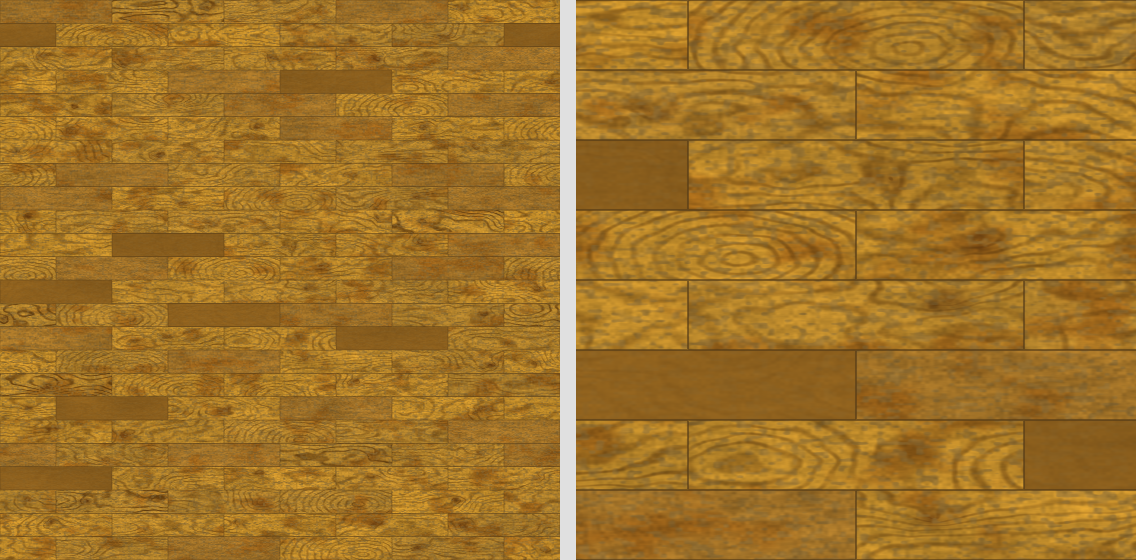
Left: the whole. Right: its middle third, enlarged.
This texture is drawn by a WebGL 2 fragment shader. Its source:

```glsl
#version 300 es
precision highp float;

uniform vec2 u_resolution;
out vec4 outColor;

float hash(vec2 p) {
    vec3 h = fract(vec3(p.xyx) * 0.1031);
    h += dot(h, h.yzx + 33.33);
    return fract((h.x + h.y) * h.z);
}

float noise(vec2 p) {
    vec2 cell = floor(p), f = fract(p);
    f = f * f * (3.0 - 2.0 * f);
    return mix(mix(hash(cell), hash(cell + vec2(1, 0)), f.x),
               mix(hash(cell + vec2(0, 1)), hash(cell + vec2(1, 1)), f.x), f.y);
}

float fbm(vec2 p) {
    float sum = 0.0, gain = 0.5;
    for (int i = 0; i < 4; i++) {
        sum += gain * noise(p);
        p = p * 2.03 + 17.3;
        gain *= 0.5;
    }
    return sum / 0.9375;
}

void main() {
    // Running bond: 5 planks across, 24 rows, alternate rows shifted by half
    vec2 grid = gl_FragCoord.xy / u_resolution * vec2(5, 24);
    float row = floor(grid.y);
    grid.x += 0.5 * mod(row + 1.0, 2.0);
    vec2 id = vec2(mod(floor(grid.x), 5.0), row);

    // Plank coordinates in units of plank height
    vec2 q = fract(grid) * vec2(4.8, 1.0);
    float kind = hash(id + 3.7);
    float tone = hash(id + 41.3);
    float r1 = hash(id + 83.1), r2 = hash(id + 127.9);
    vec2 s = q + vec2(r1, r2) * 90.0;

    float plain = step(kind, 0.11);
    float veined = step(0.11, kind) * step(kind, 0.16);
    float arched = step(0.16, kind) * step(kind, 0.28);
    float rusty = step(0.28, kind) * step(kind, 0.42);
    float knotty = step(0.58, kind) + veined;

    // Growth rings: wandering contours around a knot, or nested arches
    vec2 knot = vec2(0.5 + 3.8 * r1, 0.3 + 0.4 * r2);
    float knotDist = length((q - knot) * vec2(0.9, 1.6) + 0.2 * (noise(s * 4.0) - 0.5));
    float wobble = noise(s * vec2(2.5, 6.0));
    float contours = 7.0 * noise(s * vec2(0.45, 1.4)) + 1.5 * q.y
                   + 2.5 * knotty * exp(-2.5 * knotDist) + 0.6 * wobble;
    float arches = 8.0 * length((q - vec2(2.6 + r1, 0.15 + 0.3 * r2)) * vec2(0.4, 1.0)) + 0.5 * wobble;
    float phase = mix(contours, arches, arched);
    float ring = smoothstep(0.45, 0.95, abs(2.0 * fract(phase) - 1.0));
    ring *= 1.0 - smoothstep(0.4, 1.0, fwidth(phase));
    ring *= 0.4 + 0.8 * noise(s * vec2(1.5, 4.0));

    // Base stain with cloudy patches
    float cloud = fbm(s * vec2(0.9, 1.8));
    vec3 wood = mix(vec3(0.68, 0.50, 0.17), vec3(0.76, 0.55, 0.16), tone);
    wood = mix(wood, vec3(0.60, 0.42, 0.15), rusty * 0.8);
    wood = mix(wood, vec3(0.53, 0.36, 0.11), plain);
    wood = mix(wood, vec3(0.57, 0.35, 0.08), 0.8 * smoothstep(0.5, 0.78, cloud) * (1.0 - plain));
    wood *= 0.94 + 0.14 * noise(s * vec2(0.5, 0.9) + 11.0);

    // Rings and knots
    float ringDepth = mix(0.5, 0.12, max(plain, rusty)) + 0.35 * veined;
    wood = mix(wood, vec3(0.40, 0.25, 0.06), clamp(ring * ringDepth, 0.0, 1.0));
    float heart = knotty * exp(-14.0 * knotDist * knotDist);
    wood = mix(wood, vec3(0.36, 0.20, 0.05), heart * (0.3 + 0.6 * noise(s * vec2(6.0, 9.0))));

    // Pale olive pores and fine streaks along the plank
    float pores = noise(s * vec2(9.0, 21.0));
    float streaks = fbm(s * vec2(2.0, 12.0) + 5.0);
    float rough = 1.0 - 0.7 * plain;
    wood = mix(wood, vec3(0.52, 0.41, 0.21), rough * 0.6 * smoothstep(0.45, 0.9, pores));
    wood *= 1.0 + rough * (0.30 * (streaks - 0.5) + 0.16 * (noise(s * vec2(16.0, 23.0)) - 0.5));

    // Thin dark joints
    vec2 edge = min(q, vec2(4.8, 1.0) - q);
    vec2 pixel = vec2(24.0) / u_resolution;
    vec2 joint = 1.0 - smoothstep(0.016 - 0.5 * pixel, 0.016 + 0.5 * pixel, edge);
    wood = mix(wood, vec3(0.33, 0.23, 0.09), 0.65 * max(joint.x, joint.y));

    outColor = vec4(wood, 1.0);
}
```
